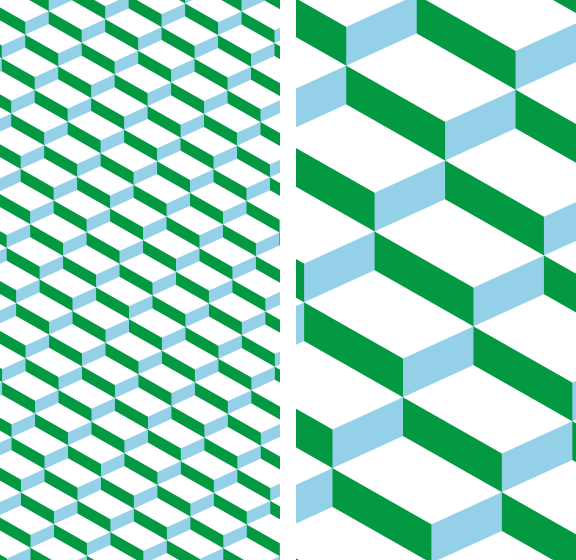
Left, the full canvas; right, a detail of the centre.
Reproduce this pattern procedurally as a Shadertoy shader.

```glsl
// Slanted field of interlocking boxes: white tops, green left walls, blue right walls.
// Each box sits on a skewed lattice built from its own edges, so the walls and
// tops tile the plane exactly; walls are painted with analytic edge coverage.

// Lengths are in canvas widths, y pointing up.
const vec2  GREEN_RUN   = vec2(0.1177, -0.0669); // top edge of the green wall
const vec2  BLUE_RUN    = vec2(0.0839,  0.0383); // top edge of the blue wall
const float WALL_HEIGHT = 0.0461;
const vec2  ANCHOR      = vec2(0.4607,  0.8604); // left corner of one box top

const vec3 TOP_WHITE  = vec3(1.00, 1.00, 1.00);
const vec3 WALL_GREEN = vec3(0.01, 0.60, 0.26);
const vec3 WALL_BLUE  = vec3(0.58, 0.82, 0.91);

// Coverage of the strip |x| < halfWidth, softened over one pixel.
float strip(float x, float halfWidth, float pixel) {
    return clamp(0.5 + (halfWidth - abs(x)) / pixel, 0.0, 1.0);
}

// Parallelogram with upright sides, hanging below the edge from 0 to run.
float wall(vec2 p, vec2 run, float pixel) {
    float slope = run.y / run.x;
    float across = strip(p.x - 0.5 * run.x, 0.5 * run.x, pixel);
    float drop = p.y - slope * p.x + 0.5 * WALL_HEIGHT;
    float softness = pixel * sqrt(1.0 + slope * slope);
    return across * strip(drop, 0.5 * WALL_HEIGHT, softness);
}

void mainImage(out vec4 fragColor, in vec2 fragCoord) {
    float pixel = 1.0 / iResolution.x;
    vec2 p = fragCoord * pixel - ANCHOR;

    // Lattice steps: down past the green wall, and up past the blue one.
    mat2 lattice = mat2(GREEN_RUN - vec2(0.0, WALL_HEIGHT),
                        BLUE_RUN + vec2(0.0, WALL_HEIGHT));
    vec2 cell = floor(inverse(lattice) * p);

    // Walls never overlap, so their coverages simply add up.
    float green = 0.0;
    float blue = 0.0;
    for (int j = -1; j <= 1; j++) {
        for (int i = -1; i <= 1; i++) {
            vec2 q = p - lattice * (cell + vec2(i, j));
            green += wall(q, GREEN_RUN, pixel);
            blue += wall(q - GREEN_RUN, BLUE_RUN, pixel);
        }
    }

    vec3 color = TOP_WHITE + green * (WALL_GREEN - TOP_WHITE)
                           + blue * (WALL_BLUE - TOP_WHITE);
    fragColor = vec4(clamp(color, 0.0, 1.0), 1.0);
}
```
